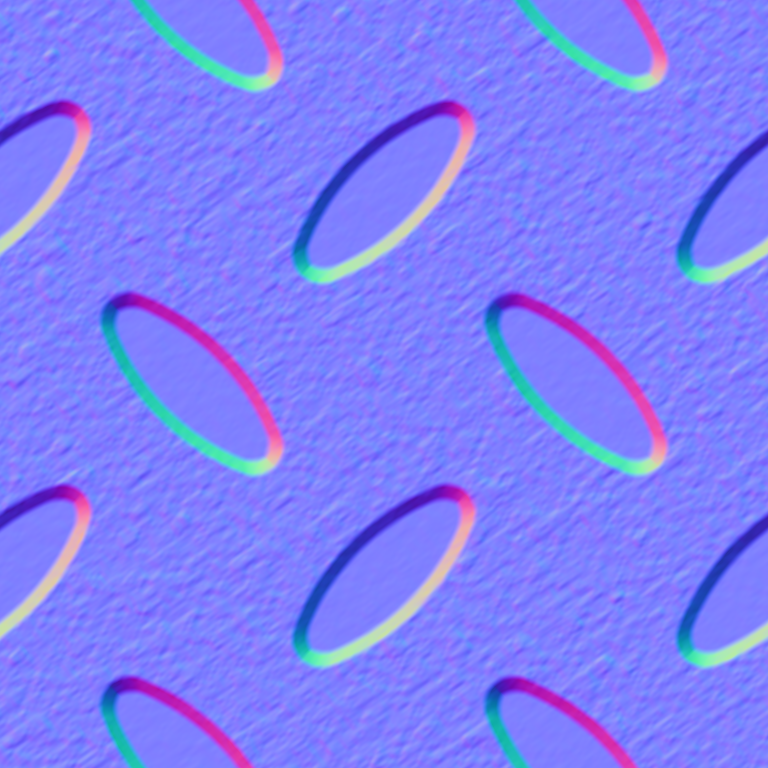
A Shadertoy shader for this texture map:

```glsl
// Tangent-space normal map of a tread plate: raised lozenges with bevelled rims,
// leaning alternately left and right on a staggered grid, over pitted metal.
// Slopes come from finite differences of a distance field and of a noise height.

float hash(vec2 p) {
    vec3 q = fract(p.xyx * vec3(0.1031, 0.1030, 0.0973));
    q += dot(q, q.yzx + 33.33);
    return fract((q.x + q.y) * q.z);
}

float valueNoise(vec2 p) {
    vec2 cell = floor(p), f = fract(p);
    f = f * f * f * (f * (f * 6.0 - 15.0) + 10.0);
    return mix(mix(hash(cell), hash(cell + vec2(1, 0)), f.x),
               mix(hash(cell + vec2(0, 1)), hash(cell + vec2(1, 1)), f.x), f.y);
}

float smoothMax(float a, float b, float k) {
    float h = max(k - abs(a - b), 0.0) / k;
    return max(a, b) + h * h * k * 0.25;
}

// Two arcs cut off by blunt, rounded ends; the long axis runs up to the right.
float lozenge(vec2 p) {
    vec2 q = abs(vec2(p.x + p.y, p.y - p.x)) * 0.7071;
    float arcs = length(q + vec2(0.0, 0.26)) - 0.325;
    return smoothMax(arcs, q.x - 0.156, 0.024);
}

// Two by two repeats, each with one lozenge of either lean.
float treadDistance(vec2 p) {
    vec2 rising  = (fract(p * 2.0 + vec2(0.5, 0.0)) - 0.5) * 0.5;
    vec2 falling = (fract(p * 2.0 + vec2(0.0, 0.5)) - 0.5) * 0.5;
    return min(lozenge(rising), lozenge(falling * vec2(-1, 1)));
}

// Fine grain stretched along a slant, with scattered deeper dents.
float grainHeight(vec2 p) {
    vec2 q = mat2(0.82, -0.57, 0.57, 0.82) * p * vec2(1.0, 1.0);
    q *= vec2(65.0, 105.0);
    float dents = smoothstep(0.68, 0.95, valueNoise(q * 0.45 + 41.0));
    return valueNoise(q + 150.0) + 0.45 * valueNoise(q * 2.1 + 300.0) - 0.7 * dents;
}

void mainImage(out vec4 fragColor, in vec2 fragCoord) {
    vec2 uv = fragCoord / iResolution.xy;
    vec2 e = vec2(0.003, 0.0);

    // Bevel: the surface leans outward inside a narrow rim.
    float d = treadDistance(uv);
    float rim = (1.0 - smoothstep(-0.007, 0.002, d)) * smoothstep(-0.025, -0.015, d);
    vec2 outward = vec2(treadDistance(uv + e.xy) - treadDistance(uv - e.xy),
                        treadDistance(uv + e.yx) - treadDistance(uv - e.yx));
    outward /= max(length(outward), 0.0001);

    // Grain: strong on the floor, faint on the rims and polished tops.
    vec2 rise = vec2(grainHeight(uv + e.xy) - grainHeight(uv - e.xy),
                     grainHeight(uv + e.yx) - grainHeight(uv - e.yx));
    float roughness = mix(0.06, 0.27, smoothstep(-0.012, 0.004, d));

    // Pack the normal, with green growing downward.
    vec2 tilt = outward * rim * 0.92 - rise * roughness;
    tilt *= min(1.0, 0.95 / max(length(tilt), 0.0001));
    vec3 normal = vec3(tilt.x, -tilt.y, sqrt(1.0 - dot(tilt, tilt)));
    fragColor = vec4(normal * 0.5 + 0.5, 1.0);
}
```
